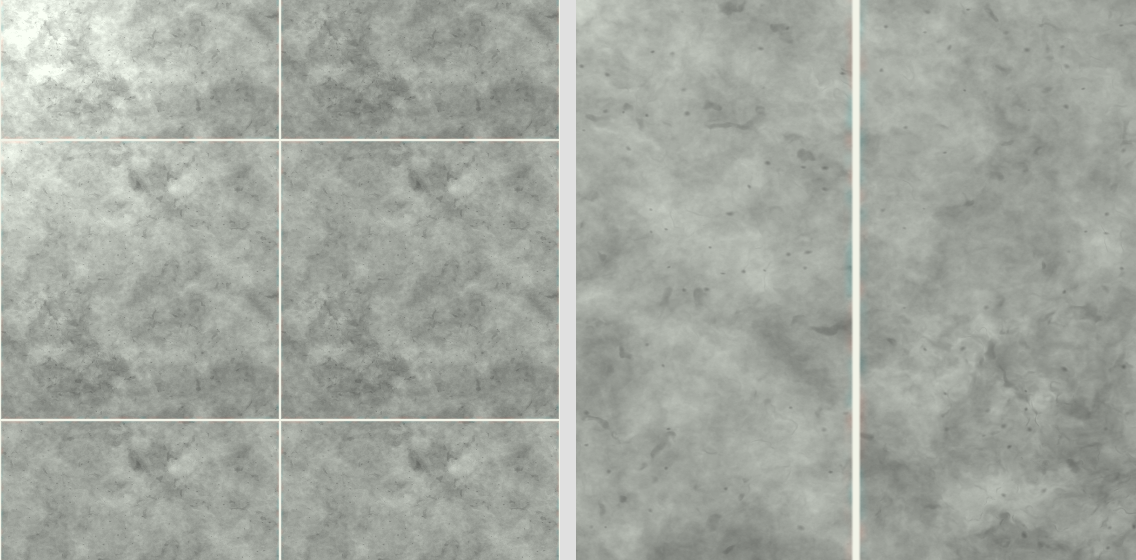
Left: the whole. Right: its middle third, enlarged.
Reproduce this texture procedurally as a WebGL 2 fragment shader.

```glsl
#version 300 es
precision highp float;

uniform vec2 u_resolution;
out vec4 fragColor;

float hash(vec2 p) {
    vec3 h = fract(p.xyx * vec3(0.1031, 0.1030, 0.0973));
    h += dot(h, h.yzx + 33.33);
    return fract((h.x + h.y) * h.z);
}

float noise(vec2 p) {
    vec2 i = floor(p), f = fract(p);
    f = f * f * (3.0 - 2.0 * f);
    return mix(mix(hash(i), hash(i + vec2(1, 0)), f.x),
               mix(hash(i + vec2(0, 1)), hash(i + vec2(1, 1)), f.x), f.y);
}

// Rough fractal noise, 0..1
float fbm(vec2 p) {
    float sum = 0.0, amp = 0.5;
    for (int i = 0; i < 5; i++) {
        sum += amp * noise(p);
        p = mat2(1.6, 1.2, -1.2, 1.6) * p + 17.3;
        amp *= 0.68;
    }
    return sum / 1.335;
}

// Soft round falloff
float blob(vec2 p, vec2 center, vec2 radius) {
    vec2 d = (p - center) / radius;
    return exp(-dot(d, d));
}

// Sparse dark pinholes, one candidate per grid cell
float pits(vec2 p) {
    vec2 id = floor(p);
    vec2 center = 0.3 + 0.4 * vec2(hash(id + 5.1), hash(id + 71.7));
    float radius = mix(0.12, 0.26, hash(id + 33.9));
    vec2 d = (fract(p) - center) * vec2(1.0, 1.3);
    return step(0.8, hash(id + 11.3)) * (1.0 - smoothstep(0.0, radius, length(d)));
}

// Grey level of one concrete tile, q in 0..1
float concrete(vec2 q) {
    vec2 warp = vec2(fbm(q * 9.0 + 3.0), fbm(q * 9.0 + 41.0)) - 0.5;
    float clouds = fbm(q * vec2(6.0, 7.0) + warp * 0.5 + 8.0);
    float mottle = fbm(q * vec2(14.0, 17.0) + warp + 60.0);
    float grain = fbm(q * vec2(60.0, 75.0) + 9.0);
    float tone = 0.616 + 0.2 * (clouds - 0.5) + 0.23 * (mottle - 0.5) + 0.13 * (grain - 0.5);

    // Broad stains and pale patches, broken up by the mottling
    float ragged = smoothstep(0.3, 0.7, mottle);
    tone += 0.03 * (q.y - 0.5);
    tone -= 0.08 * (1.0 - ragged) * blob(q, vec2(0.3, 0.23), vec2(0.2, 0.13));
    tone -= 0.08 * (1.0 - ragged) * blob(q, vec2(0.47, 0.9), vec2(0.09, 0.12));
    tone += 0.09 * ragged * blob(q, vec2(0.16, 0.4), vec2(0.13, 0.06));
    tone += 0.08 * ragged * blob(q, vec2(0.6, 0.85), vec2(0.07, 0.05));

    // Fine broken crazing, strongest in the worn patch
    float ridge = abs(noise(q * 48.0 + warp * 5.0) - 0.5);
    float worn = blob(q, vec2(0.3, 0.22), vec2(0.18, 0.12)) + 0.7 * smoothstep(0.52, 0.68, clouds);
    tone -= 0.06 * worn * (1.0 - smoothstep(0.0, 0.14, ridge)) * smoothstep(0.45, 0.65, grain);

    // Pinholes and small dark scuffs
    tone -= 0.13 * pits(q * 42.0 + warp * 0.8) * smoothstep(0.4, 0.6, clouds);
    float scuff = noise(q * vec2(55.0, 75.0) + warp * 4.0 + 130.0);
    tone -= 0.07 * smoothstep(0.72, 0.95, scuff) * smoothstep(0.55, 0.4, mottle);
    return tone;
}

void main() {
    vec2 uv = gl_FragCoord.xy / u_resolution;

    // Two by two tiles, rows shifted by half a tile
    vec2 q = fract(uv * 2.0 + vec2(0.0, 0.5));
    vec2 toEdge = min(q, 1.0 - q);
    float edge = min(toEdge.x, toEdge.y);

    vec3 color = concrete(q) * vec3(0.985, 1.012, 0.967);

    // Faint red and cyan flecks along the tile rim
    float fleck = noise(q * 45.0 + 25.0) - 0.5;
    color += fleck * vec3(0.14, -0.03, -0.05) * (1.0 - smoothstep(0.006, 0.018, edge));

    // Light falling on the upper left
    float glow = 0.42 * blob(uv, vec2(0.03, 0.97), vec2(0.28, 0.34))
               + 0.11 * blob(uv, vec2(0.0, 0.9), vec2(0.45, 0.5));
    color *= 1.0 + glow;
    color = min(color, vec3(0.98, 1.0, 0.96));

    // Pale grout with softened edges
    float soft = max(0.0022, 1.2 / min(u_resolution.x, u_resolution.y));
    float grout = 1.0 - smoothstep(-soft, soft, edge - 0.0045);
    color = mix(color, vec3(0.95, 0.955, 0.91), grout);

    fragColor = vec4(color, 1.0);
}
```
